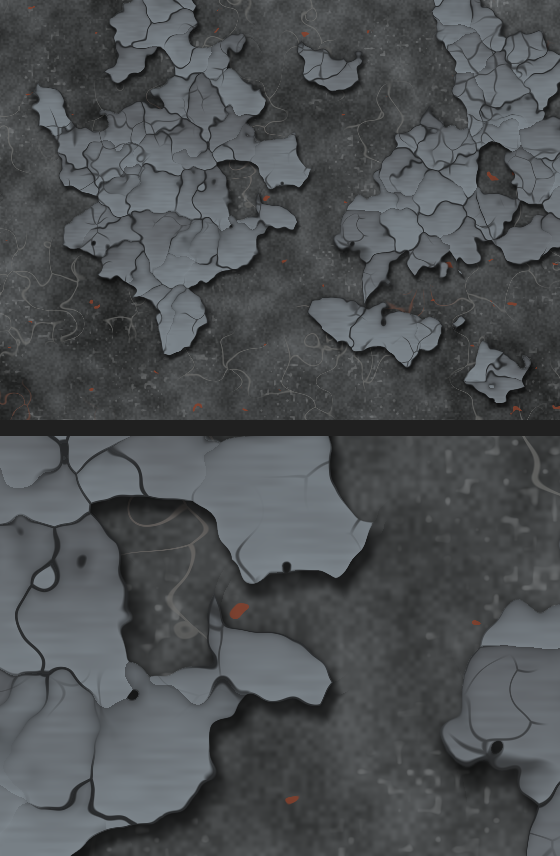
Top, the full canvas; bottom, a detail of the centre.
Write a WebGL 2 fragment shader that draws this texture.

```glsl
#version 300 es
precision highp float;

uniform vec2 u_resolution;
out vec4 fragColor;

const float FLAKES = 12.5; // flakes per canvas height

struct Flake { vec2 id; vec2 offset; float edge; float crack; };

float hash1(vec2 p) {
  vec3 q = fract(p.xyx * 0.1031);
  q += dot(q, q.yzx + 33.33);
  return fract((q.x + q.y) * q.z);
}

vec2 hash2(vec2 p) {
  vec3 q = fract(p.xyx * vec3(0.1031, 0.1030, 0.0973));
  q += dot(q, q.yzx + 33.33);
  return fract((q.xx + q.yz) * q.zy);
}

float noise(vec2 p) {
  vec2 i = floor(p), f = fract(p);
  f = f * f * (3.0 - 2.0 * f);
  return mix(mix(hash1(i), hash1(i + vec2(1, 0)), f.x),
             mix(hash1(i + vec2(0, 1)), hash1(i + vec2(1, 1)), f.x), f.y);
}

float fbm(vec2 p) {
  float sum = 0.0, amp = 0.533;
  for (int k = 0; k < 4; k++) {
    sum += amp * noise(p);
    p = mat2(1.6, 1.2, -1.2, 1.6) * p + 7.3;
    amp *= 0.5;
  }
  return sum;
}

vec2 wobble(vec2 p) {
  return vec2(noise(p), noise(p + 51.7)) - 0.5;
}

float capsule(vec2 p, vec2 a, vec2 b, float radius) {
  vec2 ab = b - a;
  return length(p - a - ab * clamp(dot(p - a, ab) / dot(ab, ab), 0.0, 1.0)) - radius;
}

// Broad branching area where paint still clings
bool painted(vec2 c) {
  float d = capsule(c, vec2(0.30, 0.60), vec2(0.52, 0.42), 0.19);
  d = min(d, capsule(c, vec2(-0.05, 0.58), vec2(0.20, 0.45), 0.08));
  d = min(d, capsule(c, vec2(0.31, 0.75), vec2(0.42, 1.02), 0.06));
  d = min(d, capsule(c, vec2(0.60, 0.34), vec2(1.05, 0.42), 0.09));
  d = min(d, capsule(c, vec2(1.05, 0.42), vec2(1.34, 0.65), 0.09));
  d = min(d, capsule(c, vec2(1.22, 0.65), vec2(1.17, 1.02), 0.09));
  d = min(d, capsule(c, vec2(0.88, 0.80), vec2(0.94, 0.48), 0.05));
  d = min(d, capsule(c, vec2(1.05, 0.36), vec2(1.10, 0.14), 0.04));
  return d + 0.36 * (noise(c * 9.0 + 3.1) - 0.5) < 0.0;
}

// Nearest flake, its seam distance and signed distance to bare ground
Flake flakeAt(vec2 p) {
  vec2 q = p * FLAKES + wobble(p * 19.0) * 0.75 + wobble(p * 55.0) * 0.24;
  vec2 base = floor(q), id = base, offset = vec2(9.0);
  for (int y = -1; y <= 1; y++) for (int x = -1; x <= 1; x++) {
    vec2 cell = base + vec2(x, y);
    vec2 r = q - cell - hash2(cell);
    if (dot(r, r) < dot(offset, offset)) { offset = r; id = cell; }
  }
  bool on = painted((q - offset) / FLAKES);
  float edge = 1.0, crack = 1.0;
  for (int y = -2; y <= 2; y++) for (int x = -2; x <= 2; x++) {
    if (x == 0 && y == 0) continue;
    vec2 cell = id + vec2(x, y);
    vec2 seed = cell + hash2(cell);
    vec2 r = q - seed;
    float border = 0.5 * dot(offset + r, normalize(r - offset));
    border = abs(border);
    crack = min(crack, border);
    if (border < edge && painted(seed / FLAKES) != on) edge = border;
  }
  return Flake(id, offset, (on ? edge : -edge) / FLAKES, crack / FLAKES);
}

// Gap between the two nearest seeds, zero along cell seams
float seam(vec2 q) {
  float first = 9.0, second = 9.0;
  for (int y = -1; y <= 1; y++) for (int x = -1; x <= 1; x++) {
    vec2 cell = floor(q) + vec2(x, y);
    float d = length(q - cell - hash2(cell + 17.0));
    second = min(second, max(first, d));
    first = min(first, d);
  }
  return second - first;
}

float line(float d, float width, float px) {
  return 1.0 - smoothstep(max(width - px, 0.0), width + px, d);
}

vec3 groundColor(vec2 p, float px) {
  float tone = 0.5 + 1.3 * (fbm(p * 4.0) - 0.5) + 1.1 * (fbm(p * 22.0 + 9.0) - 0.5);
  tone += 0.4 * (noise(p * 210.0) - 0.5) + 0.12 * (p.y - 0.5);
  vec3 col = mix(vec3(0.16, 0.165, 0.165), vec3(0.325, 0.335, 0.34), clamp(tone, -0.2, 1.3));
  col += 0.12 * smoothstep(0.72, 0.95, noise(p * 130.0)) * smoothstep(0.45, 0.7, fbm(p * 9.0));
  // Pale mineral veins, a few tinted by rust
  float gap = seam(p * vec2(9.0, 6.0) + wobble(p * 22.0) * 0.8) / 12.0;
  float vein = line(gap, 0.0017, px) * smoothstep(0.48, 0.72, noise(p * 8.0 + 40.0));
  vec3 tint = mix(vec3(0.45, 0.45, 0.44), vec3(0.43, 0.28, 0.23), smoothstep(0.6, 0.8, noise(p * 3.0 + 8.0)));
  col = mix(col, tint, 0.65 * vein);
  // Sparse rust chips
  vec2 q = p * 20.0, cell = floor(q);
  vec2 r = fract(q) - 0.35 - 0.3 * hash2(cell) + wobble(p * 75.0) * 0.4;
  float chip = length(r * vec2(1.0, 1.7)) - 0.19 * hash1(cell + 5.0);
  float rust = step(hash1(cell + 90.0), 0.10) * line(chip + 0.03, 0.03, px * 20.0);
  return mix(col, vec3(0.52, 0.25, 0.17), 0.85 * rust);
}

vec3 paintColor(vec2 p, Flake f, float px) {
  float tone = 0.66 - 0.45 * f.offset.y + 0.5 * (hash1(f.id + 3.0) - 0.5);
  tone += 0.8 * (fbm(p * 7.0) - 0.5) + 0.3 * (noise(p * vec2(35.0, 240.0)) - 0.5);
  vec3 col = mix(vec3(0.36, 0.372, 0.388), vec3(0.455, 0.485, 0.508), clamp(tone, -0.1, 1.1));
  // Upper rims sit in shade, lower rims curl toward light
  float upper = smoothstep(-0.25, 0.35, f.offset.y);
  col *= 1.0 + exp(-f.crack / 0.008) * mix(0.05, -0.28, upper);
  // Main seams and short hairline splits
  float open = smoothstep(0.2, 0.55, noise(p * 16.0 + 70.0));
  col = mix(col, vec3(0.13, 0.135, 0.14), 0.9 * open * line(f.crack, 0.0006 + 0.0014 * open, px));
  float hair = line(seam(p * 17.0 + wobble(p * 28.0) * 0.7) / 30.0, 0.0011, px);
  return mix(col, vec3(0.17, 0.175, 0.18), 0.7 * hair * smoothstep(0.52, 0.7, noise(p * 13.0 + 20.0)));
}

void main() {
  vec2 p = gl_FragCoord.xy / u_resolution.y;
  float px = 1.0 / u_resolution.y;
  Flake f = flakeAt(p);
  // Shadow falls below and to the right of lifted paint
  float shadow = smoothstep(-0.012, 0.008, flakeAt(p + vec2(-0.005, 0.010)).edge);
  vec3 ground = groundColor(p, px) * (1.0 - 0.58 * shadow);
  ground *= 1.0 - 0.25 * exp(min(f.edge, 0.0) / 0.006);
  vec3 col = mix(ground, paintColor(p, f, px), smoothstep(-px, px, f.edge));
  fragColor = vec4(col, 1.0);
}
```
